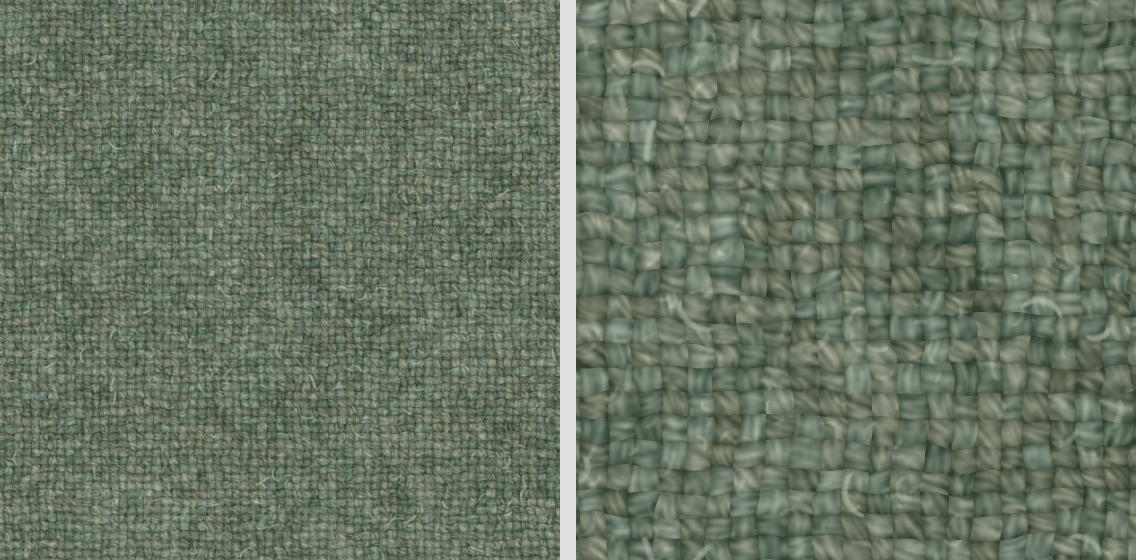
Left: the whole. Right: its middle third, enlarged.
A Shadertoy shader for this texture:

```glsl
const float PI = 3.14159;
const vec2 THREADS = vec2(64.0, 68.0);
const vec3 SHADOW = vec3(0.20, 0.25, 0.18);
const vec3 LIGHT = vec3(0.76, 0.80, 0.74);
const vec3 WARM_TINT = vec3(0.035, 0.0, -0.012);

vec2 hash2(vec2 p) {
    vec3 q = fract(p.xyx * vec3(0.1031, 0.1030, 0.0973));
    q += dot(q, q.yzx + 33.33);
    return fract((q.xx + q.yz) * q.zy);
}

float cornerSlope(vec2 cell, vec2 offset) {
    return dot(hash2(cell) * 2.0 - 1.0, offset);
}

// Gradient noise, centred on zero
float noise(vec2 p) {
    vec2 i = floor(p), f = fract(p);
    vec2 w = f * f * f * (f * (f * 6.0 - 15.0) + 10.0);
    vec2 e = vec2(1.0, 0.0);
    float low = mix(cornerSlope(i, f), cornerSlope(i + e, f - e), w.x);
    float high = mix(cornerSlope(i + e.yx, f - e.yx), cornerSlope(i + 1.0, f - 1.0), w.x);
    return mix(low, high, w.y);
}

vec2 noise2(vec2 p) {
    return vec2(noise(p), noise(p + 57.3));
}

vec2 rotate(vec2 p, float angle) {
    float c = cos(angle), s = sin(angle);
    return vec2(c * p.x + s * p.y, c * p.y - s * p.x);
}

// Coverage of one bent fibre centred on the origin
float fibre(vec2 p, float halfLength, float bend, float width) {
    p.y -= bend * (p.x * p.x - 0.5 * halfLength * halfLength);
    float d = length(vec2(max(abs(p.x) - halfLength, 0.0), p.y));
    return 1.0 - smoothstep(0.2 * width, width, d);
}

// Scattered fibres, at most one per grid cell
float fibreLayer(vec2 p, float cells, float density, float width, float seed) {
    vec2 g = p * cells;
    vec2 home = floor(g);
    float cover = 0.0;
    for (int y = -1; y <= 1; y++)
    for (int x = -1; x <= 1; x++) {
        vec2 cell = home + vec2(x, y);
        vec2 place = hash2(cell + seed);
        vec2 shape = hash2(cell + seed + 31.7);
        vec2 chance = hash2(cell + seed + 83.1);
        vec2 q = rotate(g - cell - place, shape.x * PI);
        float f = fibre(q, mix(0.15, 0.42, shape.y), (chance.y - 0.5) * 3.0, width);
        cover = max(cover, f * step(chance.x, density) * mix(0.45, 1.0, place.x));
    }
    return cover;
}

// Height of a thread from its rise over its neighbour and its round section
float threadHeight(float rise, float across) {
    return 0.5 * rise + 0.5 * sqrt(max(1.0 - 4.0 * across * across, 0.0));
}

vec3 cloth(vec2 p) {
    // Uneven plain weave
    vec2 uv = p * THREADS + 0.55 * noise2(p * 13.0) + 0.35 * noise2(p * 47.0);
    vec2 stitch = round(uv);
    vec2 d = uv - stitch;
    float warp = threadHeight(cos(PI * uv.y) * cos(PI * stitch.x), d.x);
    float weft = threadHeight(-cos(PI * uv.x) * cos(PI * stitch.y), d.y);
    vec2 run = warp > weft ? d : d.yx;
    vec2 variation = hash2(stitch + 11.0);

    // Twisted yarn strands and mottled dye
    vec2 strand = vec2(run.x * 3.4 + run.y * (variation.y * 2.4 - 0.4), run.y * 1.2);
    float streak = noise(strand + variation * 90.0);
    float mottle = noise(p * 6.0 + 4.0) + 0.6 * noise(p * 19.0);
    float tone = 0.35 + 0.46 * (max(warp, weft) - 0.71);
    tone += 0.42 * streak + 0.20 * (variation.x - 0.5) + 0.10 * mottle;
    tone += 0.16 * noise(p * 190.0);

    // Loose wool: a fine fuzz and sparse clumps of pale fibres
    float clump = smoothstep(-0.2, 0.45, noise(p * 7.0 + 21.0));
    float fuzz = fibreLayer(p, 78.0, 0.30 + 0.25 * clump, 0.17, 5.0);
    float pale = fibreLayer(p, 34.0, 0.06 + 0.32 * clump, 0.10, 140.0);
    tone += 0.17 * fuzz;
    tone = mix(tone, 0.92, 0.60 * pale);

    vec3 colour = mix(SHADOW, LIGHT, clamp(tone, 0.0, 1.0));
    return colour + WARM_TINT * (streak + variation.y - 0.5 + 0.3 * fuzz);
}

void mainImage(out vec4 fragColor, in vec2 fragCoord) {
    // Four samples per pixel smooth the edges
    vec3 sum = vec3(0.0);
    for (int i = 0; i < 4; i++) {
        vec2 shift = (vec2(i % 2, i / 2) - 0.5) * 0.5;
        sum += cloth((fragCoord + shift) / iResolution.y);
    }
    fragColor = vec4(sum / 4.0, 1.0);
}
```
